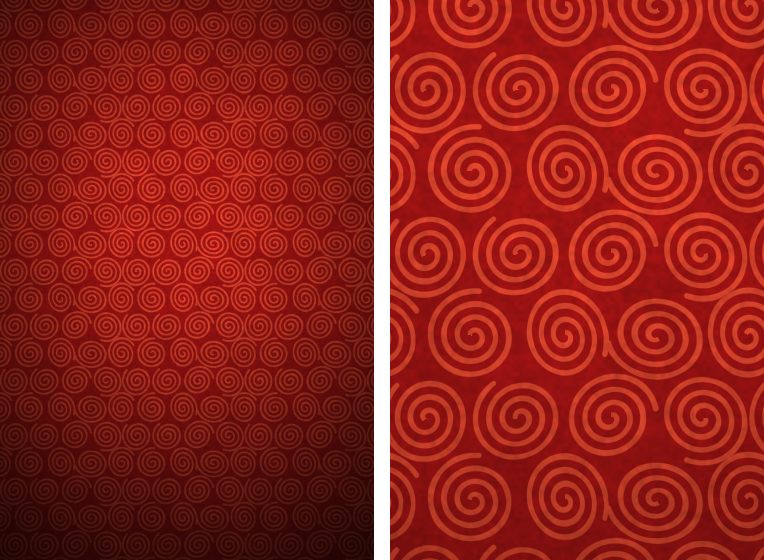
Left, the full canvas; right, a detail of the centre.
Reproduce this pattern procedurally as a Shadertoy shader.

```glsl
// Rows of hand-drawn orange spirals on red cloth, lit from the upper middle.

const float TAU = 6.2831853;

float hash(vec2 p) {
    vec3 q = fract(p.xyx * vec3(0.1031, 0.1030, 0.0973));
    q += dot(q, q.yzx + 33.33);
    return fract((q.x + q.y) * q.z);
}

float valueNoise(vec2 p) {
    vec2 cell = floor(p), f = fract(p);
    f *= f * (3.0 - 2.0 * f);
    float low = mix(hash(cell), hash(cell + vec2(1, 0)), f.x);
    float high = mix(hash(cell + vec2(0, 1)), hash(cell + vec2(1, 1)), f.x);
    return mix(low, high, f.y);
}

// Distance to an Archimedean spiral with rounded ends.
float spiralDistance(vec2 p, float spacing, float turns) {
    float angle = fract(atan(p.y, p.x) / TAU);
    float radius = length(p);
    float arm = clamp(round(radius / spacing - angle),
                      ceil(0.2 - angle), floor(turns - angle));
    float d = abs(radius - spacing * (arm + angle));
    vec2 tip = spacing * turns * vec2(cos(turns * TAU), sin(turns * TAU));
    return min(d, length(p - tip));
}

// One spiral, with stretch, turn and wobble chosen by its cell.
float handDrawnSpiral(vec2 p, vec2 cell) {
    vec2 kind = mod(cell, vec2(4, 2));
    float seed = hash(kind + 7.0);
    float tall = kind.y < 0.5 ? mod(kind.x, 2.0) : 0.2 + 0.5 * seed;
    p /= mix(vec2(1.06, 0.97), vec2(0.91, 1.06), tall);
    p *= 1.0 + 0.035 * sin(2.0 * atan(p.y, p.x) + TAU * seed);
    float turn = TAU * hash(kind + 19.0);
    p = mat2(cos(turn), -sin(turn), sin(turn), cos(turn)) * p;
    return spiralDistance(p, 0.142, 3.4 + 0.2 * seed);
}

void mainImage(out vec4 fragColor, in vec2 fragCoord) {
    vec2 uv = fragCoord / iResolution.xy;
    float pitch = 0.0818;
    vec2 p = vec2(fragCoord.x, iResolution.y - fragCoord.y) / (iResolution.x * pitch);
    float pixel = 1.0 / (iResolution.x * pitch);

    // Nearest spiral among the staggered neighbours
    float d = 1.0;
    float nearRow = round((p.y - 0.811) / 0.895);
    for (int j = -1; j <= 1; j++) {
        float row = nearRow + float(j);
        float shift = 0.98 - 0.5 * mod(row, 2.0);
        float nearColumn = round(p.x - shift);
        for (int i = -1; i <= 1; i++) {
            vec2 cell = vec2(nearColumn + float(i), row);
            vec2 centre = vec2(cell.x + shift, 0.811 + 0.895 * row);
            d = min(d, handDrawnSpiral(p - centre, cell));
        }
    }

    // Ink with slightly uneven pressure
    float halfWidth = 0.030 + 0.008 * (valueNoise(p * 5.0) - 0.5);
    float ink = smoothstep(0.8 * pixel, -0.8 * pixel, d - halfWidth);
    ink *= 0.88 + 0.12 * valueNoise(p * 9.0);
    vec3 colour = mix(vec3(0.60, 0.07, 0.07), vec3(0.84, 0.27, 0.17), ink);

    // Cloth grain and faint stains
    float grain = valueNoise(p * 22.0) + valueNoise(p * 11.0 + 40.0) - 1.0;
    colour *= 1.0 + 0.11 * grain + 0.08 * (valueNoise(p * 1.3) - 0.5);

    // Oval glow fading to dark edges
    vec2 fromGlow = uv - vec2(0.5, 0.61);
    colour *= 1.05 * exp(-dot(fromGlow * fromGlow, vec2(1.9, 3.2)));

    fragColor = vec4(colour, 1.0);
}
```
